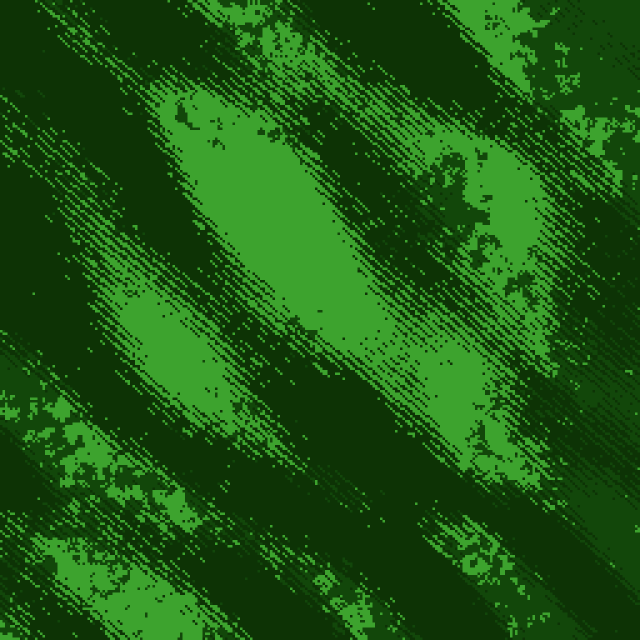
Write a WebGL 2 fragment shader that draws this pattern.

```glsl
#version 300 es
precision highp float;
// Three flat greens on a coarse square grid: bright steep lenses with finely
// speckled rims over a mid ground, covered by broad slanting dark bands whose
// wide borders break up into diagonal hatching, dashes and stray flecks.

uniform vec2 u_resolution;
out vec4 fragColor;

const vec3 DARK_GREEN   = vec3(0.05, 0.20, 0.02);
const vec3 MID_GREEN    = vec3(0.07, 0.28, 0.04);
const vec3 BRIGHT_GREEN = vec3(0.24, 0.64, 0.18);

const float GRID_CELLS    = 256.0;  // square cells across the canvas
const float HATCH_ANGLE   = -0.69;  // radians, falling to the right
const float HATCH_LINES   = 92.0;   // strokes per canvas unit
const float HATCH_WEIGHT  = 1.6;
const float DASH_RATE     = 11.0;   // long breaks along one stroke
const float NICK_RATE     = 34.0;   // short breaks along one stroke
const float DASH_WEIGHT   = 1.5;
const float FLECK_WEIGHT  = 0.9;    // thin gaps left deep in the dark
const float GRAIN_WEIGHT  = 0.45;   // raggedness from cell to cell
const float BAND_ANGLE    = -0.78;
const float BAND_COUNT    = 4.8;    // dark bands per canvas unit
const float BAND_WEIGHT   = 0.75;
const float BAND_WARP     = 0.7;
const float LENS_ANGLE    = -1.08;  // steeper than the bands
const vec2  LENS_SCALE    = vec2(4.0, 9.5);
const float LENS_WEIGHT   = 2.9;    // how far lenses break the bands
const float MASS_WEIGHT   = 0.9;    // large clusters of bands
const float BRIGHT_CLEAR  = 1.5;    // keeps bright cores free of strokes
const float DARK_BIAS     = 0.20;   // raises the dark share
const float PATCH_SCALE   = 4.5;
const float SPECKLE       = 1.0;    // roughness of the patch rims
const float BRIGHT_LEVEL  = 0.36;   // lower gives more bright area
const float TAU           = 6.2831853;

// Integer hash of a lattice point, 0 to 1.
float hash(vec2 cell) {
    uvec2 k = uvec2(ivec2(cell)) * uvec2(1597334677u, 3812015801u);
    uint h = k.x ^ k.y;
    h = (h ^ (h >> 16)) * 2146121005u;
    h = (h ^ (h >> 15)) * 2221713035u;
    h ^= h >> 16;
    return float(h >> 8) / 16777216.0;
}

// Smooth value noise, 0 to 1.
float noise(vec2 p) {
    vec2 i = floor(p);
    vec2 f = fract(p);
    f = f * f * (3.0 - 2.0 * f);
    float low  = mix(hash(i), hash(i + vec2(1, 0)), f.x);
    float high = mix(hash(i + vec2(0, 1)), hash(i + vec2(1, 1)), f.x);
    return mix(low, high, f.y);
}

// Coordinates along (x) and across (y) a direction.
vec2 alongAcross(vec2 p, float angle) {
    vec2 dir = vec2(cos(angle), sin(angle));
    return vec2(dot(p, dir), dot(p, vec2(-dir.y, dir.x)));
}

// Positive inside the broad dark bands, negative inside the lenses.
float bandTone(vec2 p) {
    float across = alongAcross(p, BAND_ANGLE).y;
    float warp = BAND_WARP * (noise(p * 2.6 + 31.0) - 0.5);
    float band = sin(TAU * (across * BAND_COUNT + warp));
    float lens = noise(alongAcross(p, LENS_ANGLE) * LENS_SCALE + 143.0) - 0.5;
    float mass = noise(p * 3.1 + 71.0) - 0.5;
    float tone = BAND_WEIGHT * band + LENS_WEIGHT * lens + MASS_WEIGHT * mass;
    tone -= 0.5 * smoothstep(0.8, 1.0, p.x);
    return tone < 0.0 ? tone * BRIGHT_CLEAR : tone;
}

// Fine strokes, each with its own breaks and flecks.
float hatching(vec2 p) {
    vec2 q = alongAcross(p, HATCH_ANGLE);
    float line = q.y * HATCH_LINES + 0.4 * noise(p * 6.0);
    float row = floor(line);
    float stroke = abs(fract(line) - 0.5) * 2.0 - 0.5;
    float shift = 40.0 * hash(vec2(row, 5.0));
    float dash = noise(vec2(q.x * DASH_RATE + shift, row + 0.5));
    float nick = noise(vec2(q.x * NICK_RATE + shift, row + 200.5));
    float breaks = mix(dash, nick, 0.4) - 0.5;
    float fleck = smoothstep(0.72, 0.85, nick);
    float grain = hash(floor(p * GRID_CELLS)) - 0.5;
    return HATCH_WEIGHT * stroke + DASH_WEIGHT * breaks
         - FLECK_WEIGHT * fleck + GRAIN_WEIGHT * grain;
}

// Soft patches eroded by fine speckles, fading out at the right side.
float patchLevel(vec2 p) {
    float soft = mix(noise(p * PATCH_SCALE + 83.0), noise(p * 13.0 + 7.0), 0.3);
    vec2 q = alongAcross(p, 0.5);
    float speckle = 0.4 * noise(q * 48.0 + 19.0) + 0.4 * noise(q * 96.0 + 43.0)
                  + 0.2 * hash(floor(p * GRID_CELLS) + 900.0);
    float fade = 0.35 * smoothstep(0.82, 1.0, p.x);
    return soft + SPECKLE * (speckle - 0.5) - fade;
}

vec3 patternColor(vec2 p) {
    p = (floor(p * GRID_CELLS) + 0.5) / GRID_CELLS;
    vec3 ground = patchLevel(p) > BRIGHT_LEVEL ? BRIGHT_GREEN : MID_GREEN;
    bool covered = bandTone(p) + hatching(p) + DARK_BIAS > 0.0;
    return covered ? DARK_GREEN : ground;
}

void main() {
    // Four samples per pixel smooth the cell edges at any canvas size.
    float size = min(u_resolution.x, u_resolution.y);
    vec3 color = vec3(0.0);
    for (int i = 0; i < 4; i++) {
        vec2 offset = vec2(i & 1, i >> 1) * 0.5 - 0.25;
        color += patternColor((gl_FragCoord.xy + offset) / size);
    }
    fragColor = vec4(color * 0.25, 1.0);
}
```
